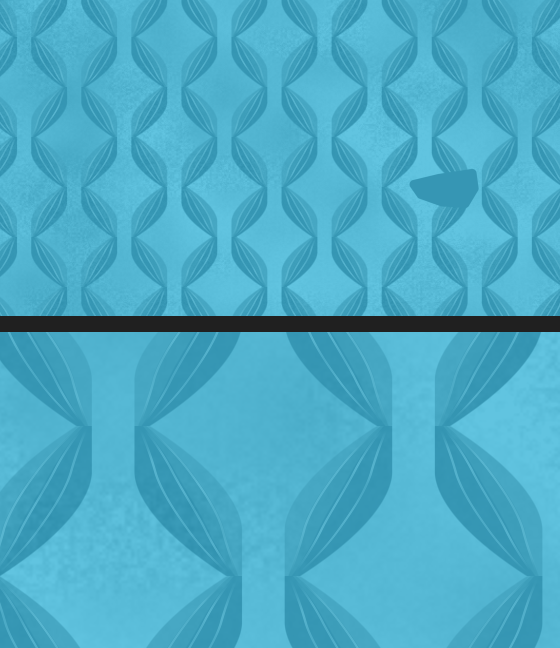
Top, the full canvas; bottom, a detail of the centre.
Give the GLSL for this pattern, as a Shadertoy shader.

```glsl
// Mirrored columns of twisting ribbons that leave pale star-shaped gaps between them.
// Each ribbon lies between two curved edges, which also steer its shaded bands and veins;
// layered value noise wears the ground, and one plain dark patch lies on top.

float hash(vec2 p) {
    return fract(sin(dot(p, vec2(127.1, 311.7))) * 43758.545);
}

float noise(vec2 p) {
    vec2 i = floor(p), f = fract(p);
    f = f * f * (3.0 - 2.0 * f);
    return mix(mix(hash(i), hash(i + vec2(1, 0)), f.x),
               mix(hash(i + vec2(0, 1)), hash(i + vec2(1, 1)), f.x), f.y);
}

// How far a gap cuts into a ribbon at vertical distance d from its tip
float notch(float d) {
    return 0.307 * pow(max(1.0 - d / 0.345, 0.0), 1.75);
}

// Signed distance to the rounded, convex patch
float patchDistance(vec2 p) {
    const vec2 corners[7] = vec2[7](
        vec2(-0.30, -0.04), vec2(-0.05, -0.10), vec2(0.28, -0.15), vec2(0.30, 0.00),
        vec2(0.21, 0.15), vec2(-0.02, 0.135), vec2(-0.23, 0.06));
    float nearest = 10.0, side = -10.0;
    for (int i = 0; i < 7; i++) {
        vec2 a = corners[i], e = corners[(i + 1) % 7] - a, w = p - a;
        nearest = min(nearest, length(w - e * clamp(dot(w, e) / dot(e, e), 0.0, 1.0)));
        side = max(side, (e.y * w.x - e.x * w.y) / length(e));
    }
    return (side > 0.0 ? nearest : -nearest) - 0.045;
}

void mainImage(out vec4 fragColor, in vec2 fragCoord) {
    // One unit is one repeat; y runs downwards
    float px = 3.156 / iResolution.y;
    vec2 p = vec2(fragCoord.x, iResolution.y - fragCoord.y) * px;

    // Mirror the columns and find both ribbon edges
    float x = abs(fract(p.x + 0.259) - 0.5);
    float v = fract(p.y - 0.365);
    float fromRightTip = abs(v - 0.5);
    float left = 0.071 + notch(fromRightTip);
    float right = 0.429 - notch(0.5 - fromRightTip);
    float width = right - left;
    float inside = min(x - left, right - x);
    float ribbon = smoothstep(-0.7, 0.7, inside / max(fwidth(inside), 0.5 * px));

    // Fraction across the ribbon, measured from its upper edge
    float across = (v < 0.5 ? right - x : x - left) / width;

    // Worn ground: broad clouds, patchy speckle and fine grain
    float clouds = 0.65 * noise(p * 1.4 + 3.0) + 0.35 * noise(p * 3.1 + 9.0);
    float speckle = 0.6 * noise(p * 48.0) + 0.4 * noise(p * 95.0) - 0.5;
    float wear = smoothstep(0.35, 0.75, noise(p * 2.3 + 17.0));
    float tone = 0.55 + 1.1 * (clouds - 0.5) + speckle * (0.2 + 0.6 * wear);
    vec3 color = mix(vec3(0.28, 0.665, 0.775), vec3(0.38, 0.77, 0.88), clamp(tone, 0.0, 1.0));

    // Ribbon bands, from the pale upper edge to the dark body
    vec3 dark = vec3(0.21, 0.59, 0.705);
    float soft = px / max(width, 0.03);
    vec3 cloth = mix(vec3(0.275, 0.655, 0.765), vec3(0.24, 0.62, 0.73),
                     smoothstep(-soft, soft, across - 0.24));
    cloth = mix(cloth, dark, smoothstep(-soft, soft, across - 0.45));
    cloth += 0.035 * speckle * (0.4 + wear);

    // Thin veins that fade where the ribbon narrows
    float veins = 0.0;
    for (int i = 0; i < 3; i++) {
        float d = abs(across - 0.26 - 0.23 * float(i)) * width;
        veins = max(veins, 1.0 - smoothstep(0.002, 0.002 + 1.3 * px, d));
    }
    veins *= smoothstep(0.06, 0.2, width) * (0.35 + 0.35 * noise(p * 14.0));
    cloth = mix(cloth, vec3(0.40, 0.76, 0.86), veins);
    color = mix(color, cloth, ribbon);

    // Single flat patch
    float blot = patchDistance(p - vec2(4.435, 1.882));
    color = mix(color, dark, 1.0 - smoothstep(-0.7 * px, 0.7 * px, blot));
    fragColor = vec4(color, 1.0);
}
```
